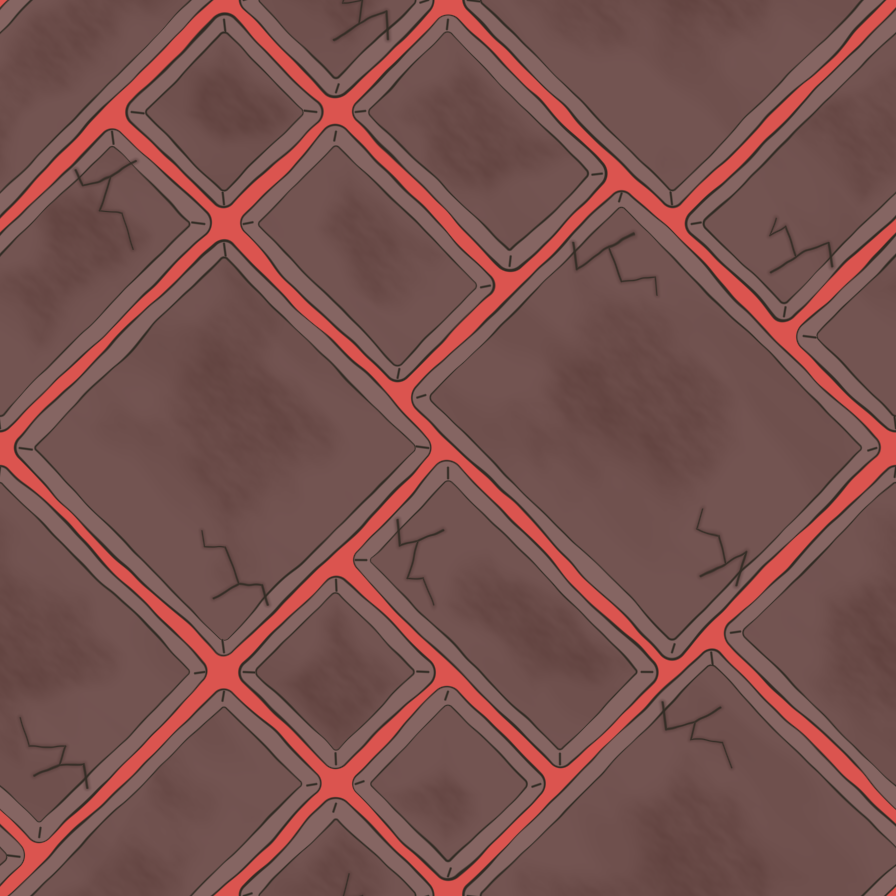
Give the GLSL for this texture, as a Shadertoy shader.

```glsl
const vec3 MORTAR = vec3(0.86, 0.33, 0.31);
const vec3 BEVEL = vec3(0.52, 0.395, 0.385);
const vec3 FACE = vec3(0.45, 0.328, 0.317);
const vec3 SHADE = vec3(0.395, 0.275, 0.262);
const vec3 INK = vec3(0.19, 0.17, 0.14);

const float GRID = 8.0;           // half-diagonals of a unit brick across the tile
const float MORTAR_INSET = 0.044; // brick border to outer ink line
const float BEVEL_INSET = 0.142;  // brick border to inner ink line
const float WOBBLE = 0.02;
const float INK_WIDTH = 0.0065;
const float CRACK_STEP = 0.16;

// Brick layout on the diagonal axes: lowest corner, then size and
// cracked corner (0 none, -1 upper, 1 lower, 2 both).
const int BRICKS = 13;
const vec2 ORIGIN[BRICKS] = vec2[BRICKS](
    vec2(1, -1), vec2(2, -2), vec2(2, -1), vec2(2, 0), vec2(3.55, -2),
    vec2(4, 0), vec2(4, 1), vec2(5, 1), vec2(6, -0.35), vec2(2, 2),
    vec2(4, -6), vec2(1, 0), vec2(1, -2));
const vec3 SIZE[BRICKS] = vec3[BRICKS](
    vec3(1, 1, 0), vec3(1.55, 1, 0), vec3(1.55, 1, 0), vec3(2, 2, 1),
    vec3(2.45, 2, 2), vec3(2, 1, -1), vec3(1, 1, 0), vec3(1, 1, 0),
    vec3(2, 2.35, -1), vec3(2, 1.65, 1), vec3(1, 4, 1), vec3(1, 2, -1),
    vec3(1, 1, 1));

float hash(float n) { return fract(sin(n * 127.1 + 3.7) * 4375.85); }

vec2 toDiagonal(vec2 p) { return 0.5 * vec2(p.x + p.y, p.y - p.x); }

// Layered, warped sines, about -1 to 1
float wave(vec2 p, float seed) {
    float sum = 0.0, amp = 0.5;
    for (int i = 0; i < 4; i++) {
        p = mat2(0.8, 0.6, -0.6, 0.8) * p * 1.7 + seed;
        sum += amp * sin(p.x + 1.3 * sin(p.y));
        amp *= 0.6;
    }
    return sum;
}

// Depth inside a box with rounded corners, from the depths on both axes
float roundedDepth(vec2 e, float r) {
    return r - length(max(r - e, 0.0)) + max(min(e.x, e.y) - r, 0.0);
}

float segment(vec2 p, vec2 a, vec2 b) {
    vec2 d = b - a;
    return length(p - a - d * clamp(dot(p - a, d) / dot(d, d), 0.0, 1.0));
}

// Zigzag walk from a brick edge with one side branch; p is measured from a corner
float crack(vec2 p, float seed) {
    vec2 at = vec2(0.1, 0.42 + 0.3 * hash(seed));
    float dist = 1e3;
    for (int i = 0; i < 5; i++) {
        float k = float(i), rnd = hash(seed + k * 1.7);
        float turn = (i % 2 == 0 ? 0.75 : -0.95) + 0.9 * (rnd - 0.5);
        float len = CRACK_STEP * (0.6 + 0.9 * hash(seed + k * 2.3));
        vec2 next = at + len * vec2(cos(turn), sin(turn));
        dist = min(dist, segment(p, at, next) + 0.0008 * k);
        if (i == 2) dist = min(dist, segment(p, at, at + CRACK_STEP * vec2(0.3, -1.1)));
        at = next;
    }
    return dist;
}

void mainImage(out vec4 fragColor, in vec2 fragCoord) {
    vec2 uv = fragCoord / iResolution.xy;
    vec2 p = GRID * vec2(uv.x, 1.0 - uv.y);
    float aa = 0.7 * GRID / iResolution.y;

    // Find the brick that owns this point, wrapped around the tile
    vec2 q = vec2(0), halfSize = vec2(1);
    float depth = -1e3, seed = 0.0, cracked = 0.0;
    for (int i = 0; i < BRICKS; i++) {
        vec2 h = 0.5 * SIZE[i].xy, c = ORIGIN[i] + h;
        vec2 d = p - vec2(c.x - c.y, c.x + c.y);
        d = toDiagonal(d - GRID * round(d / GRID));
        vec2 e = h - abs(d);
        if (min(e.x, e.y) > depth) {
            depth = min(e.x, e.y);
            q = d; halfSize = h; seed = float(i) * 2.37 + 1.0; cracked = SIZE[i].z;
        }
    }

    // Hand-drawn outlines
    vec2 edge = halfSize - abs(q);
    float outer = roundedDepth(edge, 0.13) - MORTAR_INSET - WOBBLE * wave(q * 2.2, seed);
    float inner = roundedDepth(edge, 0.17) - BEVEL_INSET - 0.7 * WOBBLE * wave(q * 2.6, seed + 4.0);
    float pressure = 1.0 + 0.6 * wave(q * 3.0, seed + 8.0);

    // Painted face: a dark core with ragged sides and broad brush strokes
    vec2 core = abs(q - 0.12 * halfSize * vec2(sin(seed * 3.0), cos(seed * 5.0))) / halfSize;
    float ragged = wave(q * vec2(1.6, 2.4), seed + 2.0);
    float dark = smoothstep(0.62, 0.2, max(core.x, core.y) + 0.28 * ragged);
    float strokes = smoothstep(0.0, 0.9, wave(q * vec2(0.8, 2.6), seed + 6.0));
    float grain = 0.012 * wave(q * vec2(9.0, 22.0), seed);
    vec3 face = mix(FACE, SHADE, clamp(0.75 * dark + 0.3 * strokes, 0.0, 1.0)) + grain * dark;

    vec3 col = mix(BEVEL, face, smoothstep(-aa, aa, inner));

    // Cracks with a soft shadow
    for (float s = -1.0; s < 2.0; s += 2.0) {
        if (cracked != s && cracked != 2.0) continue;
        vec2 fromCorner = halfSize + s * -q + 0.015 * wave(q * 5.0, seed);
        float d = crack(fromCorner, seed + s);
        col = mix(col, SHADE * 0.85, 0.6 * smoothstep(0.035, 0.0, d));
        col = mix(col, INK, 0.9 * smoothstep(aa, -aa, d - 0.007));
    }

    // Inner line, corner ticks, mortar and outer line
    float tick = segment(edge, vec2(0.088), vec2(0.13 + 0.02 * sin(seed), 0.135));
    float inkInner = abs(inner) - 0.75 * INK_WIDTH * pressure;
    col = mix(col, INK, smoothstep(aa, -aa, min(inkInner, tick - INK_WIDTH)));
    col = mix(MORTAR, col, smoothstep(-aa, aa, outer));
    col = mix(col, INK, smoothstep(aa, -aa, abs(outer) - INK_WIDTH * pressure));

    fragColor = vec4(col, 1.0);
}
```
